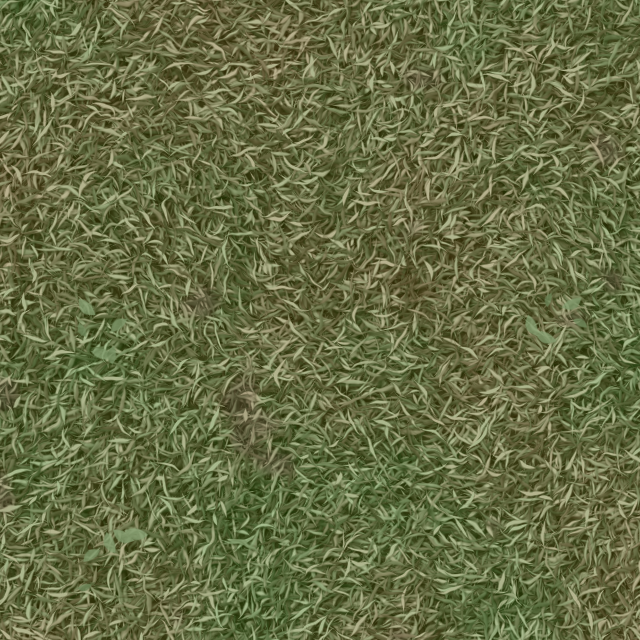
Reproduce this texture procedurally as a Shadertoy shader.

```glsl
// Worn lawn seen from above: many layers of short, curved, tapered grass blades
// over dark soil. Slow noise steers the lie of the grass and its green or dry tint,
// and a few small clumps of broad weed leaves lie on top.

const vec3 SHADE_COLOR = vec3(0.17, 0.20, 0.035);
const vec3 LIGHT_COLOR = vec3(0.63, 0.66, 0.50);
const vec3 GREEN_SHIFT = vec3(-0.040, 0.018, -0.004);
const vec3 SOIL_COLOR  = vec3(0.41, 0.38, 0.30);
const vec3 LEAF_COLOR  = vec3(0.48, 0.58, 0.40);

const int   LAYERS       = 16;
const float CELLS        = 36.0;    // blades across the canvas, per layer
const float MIN_LENGTH   = 0.009;   // half lengths and half widths
const float MAX_LENGTH   = 0.025;
const float MIN_WIDTH    = 0.0015;
const float MAX_WIDTH    = 0.0030;
const float SOFTNESS     = 0.0018;
const float SHADOW_REACH = 0.004;
const float SHADOW_DEPTH = 0.25;
const vec2  SHADOW_SHIFT = vec2(0.0008, -0.0012);
const float LIE_ANGLE    = 0.10;
const float LIE_SWING    = 3.0;
const float ANGLE_SPREAD = 2.5;
const float BASE_TONE    = 0.34;
const float DEPTH_TONE   = 0.50;
const float TONE_SPREAD  = 0.95;
const float TINT_SWING   = 2.2;     // greenness over the lawn
const float TINT_SPREAD  = 1.1;     // greenness between blades
const float RAGGEDNESS   = 0.005;
const float CLUMP_CELLS  = 3.0;
const float CLUMP_CHANCE = 0.3;

vec4 hash4(vec3 p) {
    vec4 q = fract(p.xyzx * vec4(0.1031, 0.1030, 0.0973, 0.1099));
    q += dot(q, q.wzxy + 33.33);
    return fract((q.xxyz + q.yzzw) * q.zywx);
}

float noise(vec2 p) {
    vec2 i = floor(p), f = fract(p);
    f = f * f * (3.0 - 2.0 * f);
    float a = hash4(vec3(i, 91.0)).x;
    float b = hash4(vec3(i + vec2(1, 0), 91.0)).x;
    float c = hash4(vec3(i + vec2(0, 1), 91.0)).x;
    float d = hash4(vec3(i + vec2(1, 1), 91.0)).x;
    return mix(mix(a, b, f.x), mix(c, d, f.x), f.y);
}

float fbm(vec2 p) {
    return 0.55 * noise(p) + 0.3 * noise(p * 2.1 + 17.0) + 0.15 * noise(p * 4.3 + 41.0);
}

vec2 toLocal(vec2 p, float angle) {
    vec2 along = vec2(cos(angle), sin(angle));
    return vec2(dot(p, along), dot(p, vec2(-along.y, along.x)));
}

// Signed distance to a bent blade in x; position across it, -1 to 1, in y
vec2 blade(vec2 q, float halfLength, float halfWidth, float bend) {
    float s = q.x / halfLength;
    float across = q.y - bend * halfLength * (s * s - 0.35);
    across /= sqrt(1.0 + 4.0 * bend * bend * s * s);
    return vec2(abs(across) - halfWidth * (1.0 - s * s), across / halfWidth);
}

float cover(float dist) {
    return 1.0 - smoothstep(-SOFTNESS, SOFTNESS, dist);
}

// Tone in x and greenness in y, stacked from the lowest layer upward
vec2 grass(vec2 p, float lie, float greenness) {
    vec2 look = vec2(0.25 * noise(p * 70.0), greenness - 0.2);
    for (int k = 0; k < LAYERS; k++) {
        float layer = float(k);
        float depth = layer / float(LAYERS - 1);
        vec2 g = p * CELLS + layer * vec2(0.37, 0.61);
        for (int y = -1; y <= 1; y++)
        for (int x = -1; x <= 1; x++) {
            vec2 cell = floor(g) + vec2(x, y);
            vec4 place = hash4(vec3(cell, layer + 3.0));
            vec4 style = hash4(vec3(cell, layer + 53.0));
            vec2 offset = (g - cell - place.xy) / CELLS;
            float angle = lie + (place.z - 0.5) * ANGLE_SPREAD;
            float halfLength = mix(MIN_LENGTH, MAX_LENGTH, place.w);
            float halfWidth = mix(MIN_WIDTH, MAX_WIDTH, style.x);
            float bend = (style.y - 0.5) * 0.6;

            vec2 shade = blade(toLocal(offset - SHADOW_SHIFT, angle), halfLength, halfWidth, bend);
            look.x *= 1.0 - SHADOW_DEPTH * (1.0 - smoothstep(0.0, SHADOW_REACH, shade.x));

            vec2 b = blade(toLocal(offset, angle), halfLength, halfWidth, bend);
            float tone = BASE_TONE + DEPTH_TONE * depth + TONE_SPREAD * (style.z - 0.5);
            tone += 0.10 * clamp(b.y, -1.0, 1.0);
            look = mix(look, vec2(tone, greenness + TINT_SPREAD * (style.w - 0.5)), cover(b.x));
        }
    }
    return look;
}

// Coverage of the few broad leaves in x, their shading in y
vec2 weeds(vec2 p) {
    vec2 cell = floor(p * CLUMP_CELLS);
    vec4 clump = hash4(vec3(cell, 211.0));
    vec2 center = (cell + 0.3 + 0.4 * clump.xy) / CLUMP_CELLS;
    vec2 result = vec2(0.0);
    for (int i = 0; i < 5; i++) {
        vec4 r = hash4(vec3(cell, 230.0 + float(i)));
        vec2 q = toLocal(p - center - (r.xy - 0.5) * 0.09, r.z * 6.283);
        vec2 b = blade(q, mix(0.011, 0.019, r.w), mix(0.005, 0.009, r.w), 0.15);
        result = mix(result, vec2(1.0, r.w - 0.5 + 0.2 * b.y), cover(b.x));
    }
    return result * step(clump.z, CLUMP_CHANCE);
}

void mainImage(out vec4 fragColor, in vec2 fragCoord) {
    vec2 p = fragCoord / iResolution.y;

    // Slow variation over the lawn
    float lie = LIE_ANGLE + LIE_SWING * (noise(p * 3.2 + 5.0) - 0.5);
    float greenness = TINT_SWING * (fbm(p * 5.0 + 23.0) - 0.5);
    float worn = smoothstep(0.72, 0.84, fbm(p * 7.5 + 60.0));

    // Blades with ragged outlines, tint and worn patches
    vec2 ragged = vec2(noise(p * 75.0), noise(p * 75.0 + 31.0)) - 0.5;
    vec2 look = grass(p + RAGGEDNESS * ragged, lie, greenness - 0.5 * worn);
    float tone = look.x + 0.16 * (noise(p * 150.0) - 0.5);
    vec3 color = mix(SHADE_COLOR, LIGHT_COLOR, clamp(tone, -0.05, 1.12));
    color += GREEN_SHIFT * clamp(look.y, -1.1, 1.1);
    color = mix(color, SOIL_COLOR * (0.65 + 0.7 * tone), 0.4 * worn);

    // Broad leaves
    vec2 leaf = weeds(p);
    color = mix(color, LEAF_COLOR + 0.12 * leaf.y, 0.8 * leaf.x);

    fragColor = vec4(clamp(color, 0.0, 1.0), 1.0);
}
```
